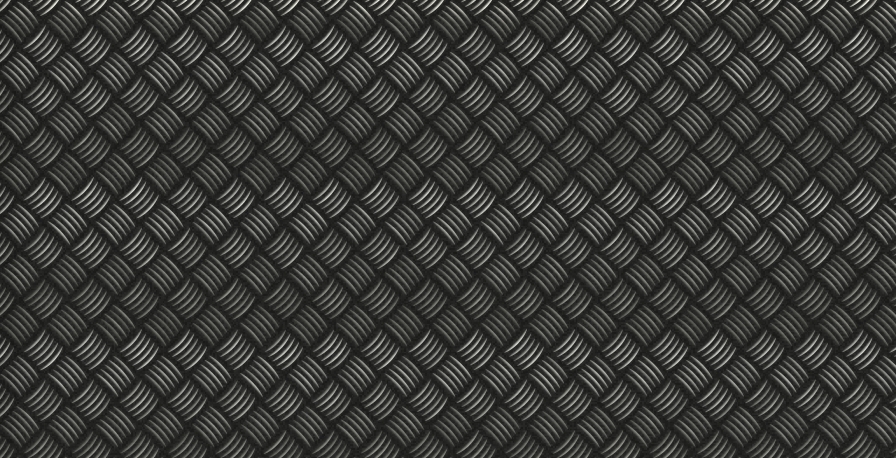
This texture is drawn by a Shadertoy shader. Its source:

```glsl
// Dark five-bar tread plate: a diamond lattice whose rows alternate the
// direction of five slim, gently bowed ribs. Light fades down each band of
// three lattice rows, with slight wear from rib to rib and a fine grain.

float hash(vec2 p) {
    return fract(sin(dot(p, vec2(127.1, 311.7))) * 43758.5453);
}

void mainImage(out vec4 fragColor, in vec2 fragCoord) {
    // Plate units: 768 across, y measured downward from the top edge
    float unit = 768.0 / iResolution.x;
    vec2 plate = vec2(fragCoord.x, iResolution.y - fragCoord.y) * unit;

    // Diagonal lattice: x runs right and down, y runs right and up
    vec2 q = (plate - vec2(37.5, 40.0)) / vec2(41.25, 43.4);
    vec2 diagonal = vec2(q.x + q.y, q.x - q.y);
    vec2 cell = floor(diagonal + 0.5);
    vec2 local = diagonal - cell;
    float falling = mod(cell.x + cell.y, 2.0);
    if (falling > 0.5) local = local.yx;

    // Five ribs, tapered towards both ends; falling ones are straighter
    float along = local.y;
    float bow = mix(0.28, 0.16, falling);
    float across = local.x + bow * (along * along - 0.06);
    float rib = clamp(floor(across / 0.175 + 0.5), -2.0, 2.0);
    float offset = across - rib * 0.175;
    float wear = hash(cell + rib * 7.3);
    float reach = 0.46 + 0.04 * wear;
    float taper = max(1.0 - along * along / (reach * reach), 0.0);
    float halfWidth = 0.052 * sqrt(taper);
    float aa = unit / 29.0;
    float cover = smoothstep(aa * 0.6, -aa * 0.6, abs(offset) - halfWidth)
                * smoothstep(0.0, 0.25, taper);

    // Lighting fades down each band; the top edge catches the most light
    float rowY = 40.0 + 21.7 * (cell.x - cell.y);
    float fade = fract((rowY - 30.0) / 130.2);
    float peak = mix(0.74, 0.52, smoothstep(0.0, 0.85, fade));
    peak += 0.34 * smoothstep(22.0, 4.0, plate.y) - 0.06 * falling;
    peak *= 0.8 + 0.35 * wear;

    // Satin plate: soft sheen around each rib and a fine brushed grain
    float grain = hash(floor(plate / 1.5)) - 0.5;
    float sheen = smoothstep(0.13, 0.03, abs(offset)) * smoothstep(0.0, 0.3, taper);
    float metal = 0.127 + 0.04 * sheen + 0.05 * grain;

    // Each rib rises from a dull flank to a thin bright edge
    float slope = clamp(offset / max(halfWidth, 0.01) * 0.5 + 0.5, 0.0, 1.0);
    float shine = mix(0.18, peak, smoothstep(0.05, 0.9, slope) * sqrt(taper));
    float value = mix(metal, shine + 0.04 * grain, cover);
    value *= 0.9 + 0.1 * smoothstep(0.0, 30.0, plate.x);

    // Neutral steel with a faint olive cast in the dimmer rows
    vec3 steel = mix(vec3(1.0, 1.005, 0.97), vec3(1.0, 1.0, 0.94), fade * cover);
    fragColor = vec4(value * steel, 1.0);
}
```
